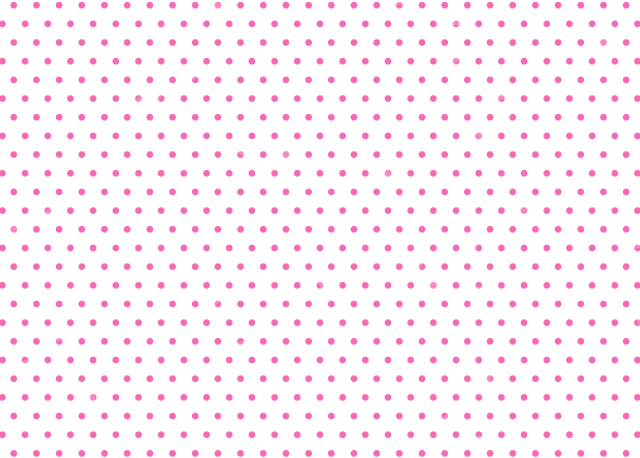
This pattern is drawn by a Shadertoy shader. Its source:

```glsl
// Staggered pink polka dots on white, with faint pale wear on a few dots.

const vec3 PAPER = vec3(1.0);
const vec3 PINK = vec3(0.965, 0.41, 0.71);
const vec3 WORN_PINK = vec3(0.975, 0.53, 0.78);

// Lengths are fractions of the canvas width.
const vec2 PITCH = vec2(0.03544, 0.02918);
const vec2 FIRST_DOT = vec2(0.0215, 0.0081);
const float DOT_RADIUS = 0.00523;
const float WORN_SHARE = 0.035;

float hash(vec2 p) {
    return fract(sin(dot(p, vec2(127.1, 311.7))) * 43758.5453);
}

// Index of the nearest dot: column in x, row in y.
vec2 dotIndex(vec2 p, vec2 pitch) {
    float row = floor(p.y / pitch.y + 0.5);
    float shift = 0.5 * mod(row, 2.0);
    return vec2(floor(p.x / pitch.x - shift + 0.5), row);
}

vec2 dotCenter(vec2 index, vec2 pitch) {
    return (index + vec2(0.5 * mod(index.y, 2.0), 0.0)) * pitch;
}

float discMask(vec2 p, float radius, float blur) {
    return 1.0 - smoothstep(-blur, blur, length(p) - radius);
}

// Pale area on one side of a slanted line, on a random share of dots.
float wearMask(vec2 p, vec2 index, float radius, float blur) {
    float worn = step(hash(index + 17.0), WORN_SHARE);
    float angle = 6.2832 * hash(index + 43.0);
    float offset = radius * mix(-0.9, 0.4, hash(index + 71.0));
    float side = dot(p, vec2(cos(angle), sin(angle))) - offset;
    return worn * smoothstep(-blur, blur, side);
}

void mainImage(out vec4 fragColor, in vec2 fragCoord) {
    // Rows are counted downward from the top edge.
    vec2 uv = vec2(fragCoord.x, iResolution.y - fragCoord.y) / iResolution.x;
    float blur = 0.7 / iResolution.x;

    vec2 p = uv - FIRST_DOT;
    vec2 index = dotIndex(p, PITCH);
    vec2 local = p - dotCenter(index, PITCH);

    // Ink, then paper around it.
    vec3 ink = mix(PINK, WORN_PINK, wearMask(local, index, DOT_RADIUS, blur));
    vec3 color = mix(PAPER, ink, discMask(local, DOT_RADIUS, blur));
    fragColor = vec4(color, 1.0);
}
```
